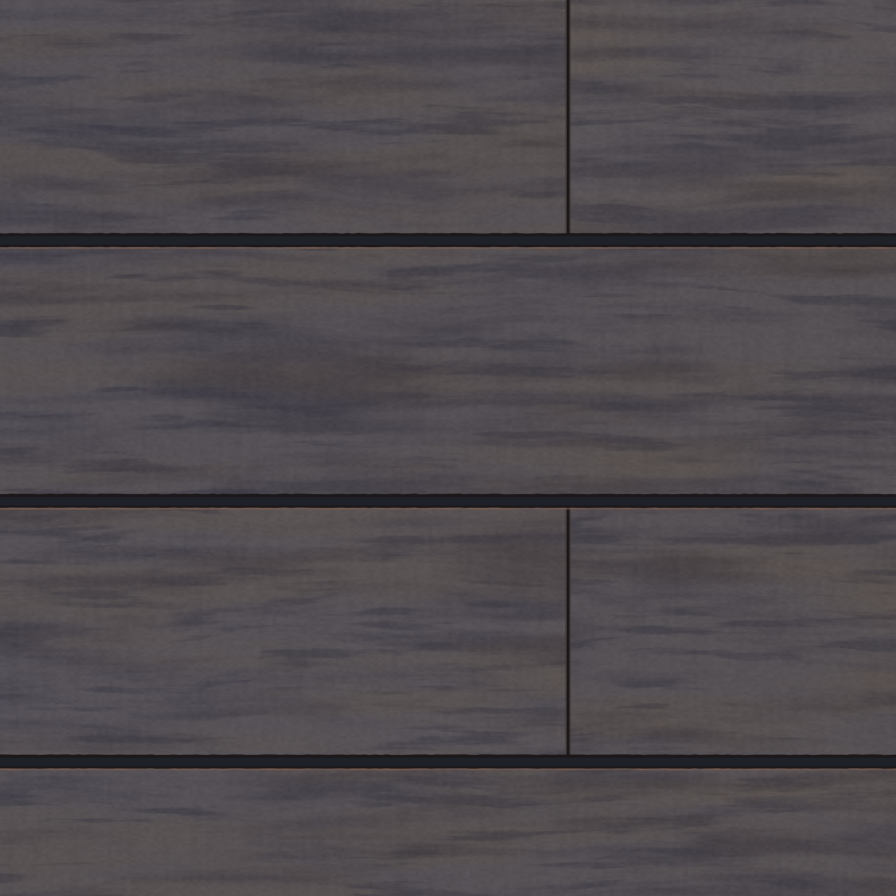
Give the GLSL for this texture, as a Shadertoy shader.

```glsl
float hash(vec2 p) {
    vec3 q = fract(p.xyx * vec3(0.1031, 0.1030, 0.0973));
    q += dot(q, q.yzx + 33.33);
    return fract((q.x + q.y) * q.z);
}

float noise(vec2 p) {
    vec2 cell = floor(p), f = fract(p);
    f = f * f * (3.0 - 2.0 * f);
    return mix(mix(hash(cell), hash(cell + vec2(1, 0)), f.x),
               mix(hash(cell + vec2(0, 1)), hash(cell + vec2(1, 1)), f.x), f.y);
}

float fbm(vec2 p) {
    float sum = 0.0, amplitude = 0.5;
    for (int i = 0; i < 4; i++) {
        sum += amplitude * noise(p);
        p = p * 2.03 + vec2(17.3, 41.7);
        amplitude *= 0.5;
    }
    return sum / 0.9375;
}

// Soft-edged line of the given width, d is the distance from its centre
float line(float d, float width, float pixel) {
    return 1.0 - smoothstep(-pixel, pixel, abs(d) - 0.5 * width);
}

vec3 wood(vec2 uv, float plank) {
    vec2 p = uv + vec2(plank * 3.71, plank * 1.93) + 40.0;
    p.y += 0.012 * (noise(p * vec2(7.0, 14.0)) - 0.5);

    // Broad clouds, long fibres and short dark streaks
    float cloud = fbm(p * vec2(4.0, 12.0));
    float fibre = fbm(p * vec2(6.0, 62.0));
    float streak = smoothstep(0.56, 0.78, fbm(p * vec2(9.0, 85.0) + 70.0));
    float tone = 0.6 * fibre + 0.4 * cloud;

    vec3 color = mix(vec3(0.283, 0.265, 0.290), vec3(0.343, 0.322, 0.334),
                     smoothstep(0.28, 0.62, tone));
    color = mix(color, vec3(0.245, 0.235, 0.270), 0.6 * streak);

    // Warm patches, growing to the right
    float warmth = smoothstep(0.35, 0.75, fbm(p * vec2(3.0, 22.0) + 9.0));
    color += vec3(0.012, 0.004, -0.016) * (warmth + 0.6 * uv.x - 0.6);

    // Fine pores and faint cross-grain
    color += 0.022 * (noise(p * vec2(230.0, 380.0)) - 0.5);
    color += 0.010 * (noise(p * vec2(190.0, 25.0)) - 0.5);
    return color + 0.010 * (hash(vec2(plank, 5.0)) - 0.5);
}

void mainImage(out vec4 fragColor, in vec2 fragCoord) {
    vec2 uv = fragCoord / iResolution.xy;
    float pixel = 0.8 / iResolution.y;

    // Plank rows: every second row has a butt joint
    float rowPos = (uv.y - 0.150) / 0.291;
    float row = floor(rowPos);
    float jointed = 1.0 - mod(row, 2.0);
    float side = jointed * step(0.634, uv.x);
    vec3 color = wood(uv, row * 2.0 + side + 5.0);

    // Vertical joint with a soft brown rim
    float jointDist = uv.x - 0.634;
    color = mix(color, vec3(0.23, 0.21, 0.20), 0.6 * jointed * line(jointDist, 0.0065, pixel));
    color = mix(color, vec3(0.11, 0.09, 0.085), jointed * line(jointDist, 0.0030, pixel));

    // Horizontal groove, black along both edges
    float grooveDist = (fract(rowPos + 0.5) - 0.5) * 0.291;
    float ragged = 0.0008 * (noise(vec2(uv.x * 160.0, floor(rowPos + 0.5) * 9.0 + 30.0)) - 0.5);
    color = mix(color, vec3(0.11, 0.09, 0.10), line(grooveDist + ragged, 0.0155, pixel));
    color = mix(color, vec3(0.122, 0.130, 0.160), line(grooveDist + 0.0004, 0.0095, pixel));

    // Worn copper lip on the upper edge of the plank below
    float wear = noise(vec2(uv.x * 60.0, floor(rowPos + 0.5) * 7.0 + 50.0));
    float lip = line(grooveDist + 0.0088, 0.0018, pixel);
    color = mix(color, vec3(0.49, 0.36, 0.29), lip * (0.35 + 0.5 * wear));

    fragColor = vec4(color, 1.0);
}
```
